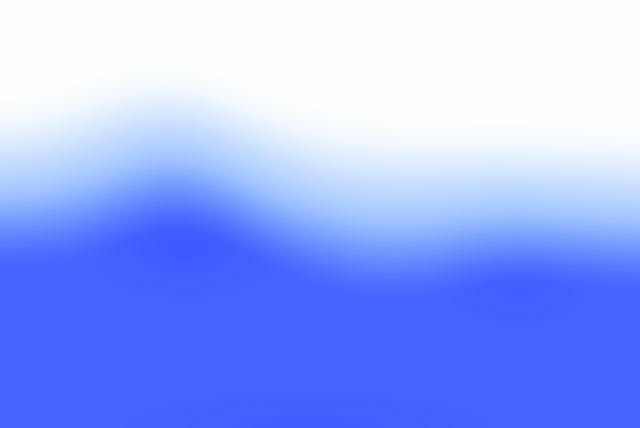
Write a WebGL 1 fragment shader that draws this background.

```glsl
precision highp float;

uniform vec2 u_resolution;

#define DEEP_BLUE vec3(0.27, 0.39, 1.0)
#define RIDGE_BLUE vec3(0.25, 0.35, 1.0)
#define SKY_BLUE vec3(0.59, 0.75, 1.0)
#define MIST_WHITE vec3(0.988, 0.998, 1.0)
#define HILL_HEIGHT 0.10
#define CLOUD_HEIGHT 0.11
#define VALLEY_DEPTH 0.045

float bell(float x, float center, float width) {
  float d = (x - center) / width;
  return exp(-d * d);
}

// Height where the deep blue begins to fade
float hillEdge(float x) {
  return 0.36 - 0.055 * x
    + HILL_HEIGHT * bell(x, 0.28, 0.13)
    - VALLEY_DEPTH * bell(x, 0.60, 0.13)
    + 0.015 * bell(x, 0.81, 0.10);
}

// Height where the haze has turned white
float mistEdge(float x) {
  return 0.74 - 0.05 * x + CLOUD_HEIGHT * bell(x, 0.26, 0.18);
}

void main() {
  vec2 uv = gl_FragCoord.xy / u_resolution;
  float low = hillEdge(uv.x);
  float fade = (uv.y - low) / (mistEdge(uv.x) - low);

  // Soft richer patches on the ridge, the right rise and the lower rim
  float glow = bell(uv.x, 0.29, 0.10) * bell(uv.y, 0.42, 0.08)
    + 0.6 * bell(uv.x, 0.81, 0.08) * bell(uv.y, 0.32, 0.06)
    + 0.7 * bell(uv.x, 0.48, 0.20) * bell(uv.y, 0.0, 0.06);
  vec3 color = mix(DEEP_BLUE, RIDGE_BLUE, min(glow, 1.0));

  // Blue to sky to white
  color = mix(color, SKY_BLUE, smoothstep(0.0, 0.55, fade));
  color = mix(color, MIST_WHITE, smoothstep(0.30, 1.05, fade));
  gl_FragColor = vec4(color, 1.0);
}
```
